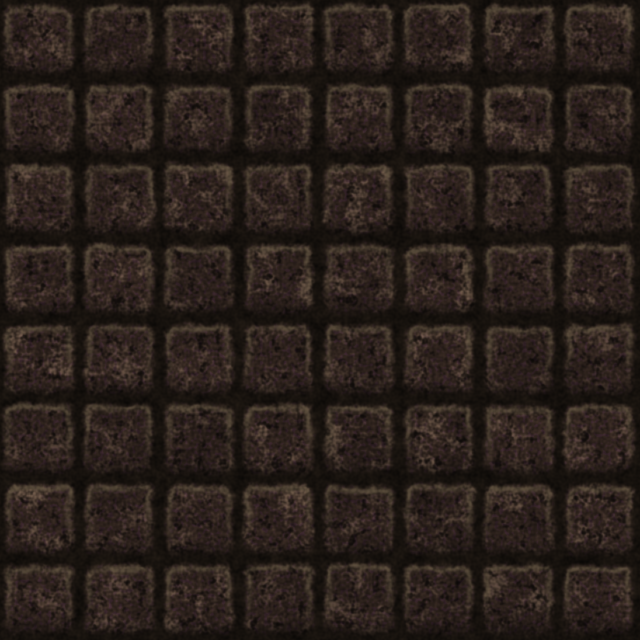
Reproduce this texture procedurally as a three.js fragment shader.

```glsl
// Eight by eight dark cobbles with worn, lit rims and soft earthy joints.
// Each cell is a rounded box distance bent by wrapping gradient noise;
// finer noise layers add plum specks, clay patches, pits and grain.
varying vec2 vUv;

float hash(vec2 p) {
  vec3 q = fract(p.xyx * 0.1031);
  q += dot(q, q.yzx + 33.33);
  return fract((q.x + q.y) * q.z);
}

float corner(vec2 lattice, vec2 offset, float count, float seed) {
  float angle = 6.28318 * hash(mod(lattice, count) + seed);
  return dot(vec2(cos(angle), sin(angle)), offset);
}

// Gradient noise, about -1 to 1, repeating after count lattice steps
float noise(vec2 uv, float count, float seed) {
  vec2 p = uv * count;
  vec2 i = floor(p);
  vec2 f = p - i;
  vec2 w = f * f * f * (f * (f * 6.0 - 15.0) + 10.0);
  vec2 e = vec2(1.0, 0.0);
  float low = mix(corner(i, f, count, seed), corner(i + e, f - e, count, seed), w.x);
  float high = mix(corner(i + e.yx, f - e.yx, count, seed),
                   corner(i + 1.0, f - 1.0, count, seed), w.x);
  return 1.5 * mix(low, high, w.y);
}

float roundedBox(vec2 p, vec2 halfSize, float radius) {
  vec2 q = abs(p) - halfSize + radius;
  return length(max(q, 0.0)) + min(max(q.x, q.y), 0.0) - radius;
}

void main() {
  // Cell layout with slight differences of place and size
  vec2 grid = vUv * 8.0 + vec2(0.015, -0.015);
  vec2 id = mod(floor(grid), 8.0);
  vec2 cell = fract(grid) - 0.5;
  vec2 shift = (vec2(hash(id + 3.0), hash(id + 17.0)) - 0.5) * 0.02;
  vec2 halfSize = 0.435 + (vec2(hash(id + 29.0), hash(id + 41.0)) - 0.5) * 0.02;

  // Uneven outline
  vec2 warp = 0.028 * vec2(noise(vUv, 32.0, 5.0), noise(vUv, 32.0, 71.0))
            + 0.016 * vec2(noise(vUv, 80.0, 11.0), noise(vUv, 80.0, 53.0));
  float d = roundedBox(cell - shift + warp, halfSize, 0.13);
  float stoneMask = 1.0 - smoothstep(-0.055, 0.035, d);

  // Surface layers
  float broad = noise(vUv, 20.0, 331.0);
  float blotch = noise(vUv, 28.0, 101.0) + 0.6 * noise(vUv, 60.0, 131.0);
  float speck = noise(vUv, 104.0, 151.0);
  float grain = noise(vUv, 184.0, 181.0);
  float rough = 0.6 * speck + 0.6 * grain;

  float plum = smoothstep(0.0, 0.6, noise(vUv, 136.0, 211.0) + 0.3 * grain);
  vec3 stone = mix(vec3(0.172, 0.128, 0.106), vec3(0.195, 0.125, 0.155), 0.75 * plum);
  float wear = smoothstep(-0.1, 1.4, blotch + 0.5 * broad + 0.6 * rough);
  stone = mix(stone, vec3(0.320, 0.258, 0.212), wear * (0.5 + 0.5 * hash(id + 61.0)));
  float pits = smoothstep(0.1, 1.0, noise(vUv, 52.0, 241.0) - 0.5 * rough);
  stone *= (1.0 - 0.5 * pits) * (1.0 + 0.40 * rough) * (1.0 + 0.16 * broad);
  stone *= 0.92 + 0.16 * hash(id + 83.0);
  stone *= mix(0.62, 1.0, smoothstep(-0.45, -0.24, cell.y));

  // Pale rim, strong on top and fading down the sides
  float ring = (d + 0.060) / 0.040;
  float rim = exp(-ring * ring) * mix(0.05, 0.85, smoothstep(-0.44, 0.30, cell.y));
  rim *= clamp(0.82 + 0.5 * noise(vUv, 36.0, 271.0) + 0.3 * rough, 0.0, 1.0);
  stone = mix(stone, vec3(0.335, 0.288, 0.220) * (1.0 + 0.15 * rough), rim);

  // Earthy joints, a little lighter where crumbs gather
  vec3 joint = vec3(0.085, 0.067, 0.050);
  joint *= 1.0 + 0.38 * rough + 0.3 * noise(vUv, 44.0, 307.0) + 0.15 * broad;

  gl_FragColor = vec4(mix(joint, stone, stoneMask), 1.0);
}
```
